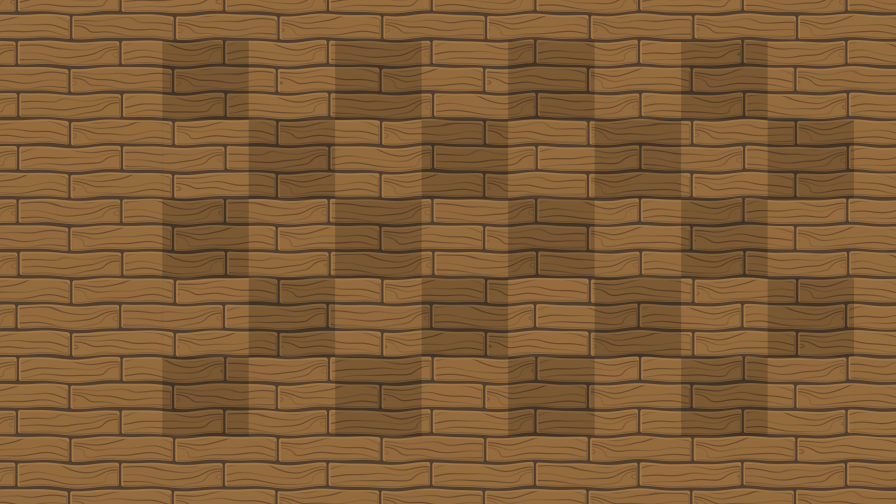
This texture is drawn by a WebGL 1 fragment shader. Its source:

```glsl
precision highp float;
// Staggered wooden planks, 19.1 courses tall, under a checkerboard of shade.
// Each plank is a rounded box with wavy edges; its grain is drawn as contour
// lines of a height field that has a knot at one end of the plank.
uniform vec2 u_resolution;

const float COURSES = 19.1;     // plank rows over the canvas height
const float PLANK_WIDTH = 3.93; // in units of one row

float hash(vec2 p) {
  return fract(sin(dot(p, vec2(127.1, 311.7))) * 43758.55);
}

// Exact pixel coverage of a line with half width w at signed distance d
float stroke(float d, float w, float px) {
  return clamp((d + w) / px + 0.5, 0.0, 1.0) - clamp((d - w) / px + 0.5, 0.0, 1.0);
}

float roundedBox(vec2 p, vec2 halfSize, float radius) {
  vec2 q = abs(p) - halfSize + radius;
  return length(max(q, 0.0)) + min(max(q.x, q.y), 0.0) - radius;
}

// Height field of the grain: long waves, an end knot and an arch at the top
float grainField(vec2 p, float seed) {
  vec2 knot = (p - vec2(0.12, 0.5)) / vec2(0.62, 0.24);
  vec2 arch = (p - vec2(2.5 + 0.5 * seed, 0.02)) / vec2(0.9, 0.3);
  return 4.4 * p.y + 0.3 * sin(1.5 * p.x + 6.0 * seed) + 0.12 * sin(3.7 * p.x + 4.0 * p.y)
    + 1.9 * exp(-dot(knot, knot)) + 1.1 * exp(-dot(arch, arch)) + 0.4 * seed;
}

void main() {
  // Row units, measured from the top left
  vec2 p = vec2(gl_FragCoord.x, u_resolution.y - gl_FragCoord.y) / u_resolution.y * COURSES;
  float px = COURSES / u_resolution.y;
  p.y -= 0.53;

  // Find the plank; odd rows are shifted by half a plank
  float wavyY = p.y + 0.035 * sin(p.x * 1.6) + 0.02 * sin(p.x * 3.1 + 2.0);
  float row = floor(wavyY);
  float odd = mod(row, 2.0);
  float along = p.x - mix(2.65, 0.66, odd) + 0.1 * (hash(vec2(row, 3.0)) - 0.5);
  float column = floor(along / PLANK_WIDTH);
  float seed = hash(vec2(column, row));
  vec2 local = vec2(along - column * PLANK_WIDTH, wavyY - row);

  // Plank outline, slightly tilted and bowed
  vec2 centered = local - vec2(0.5 * PLANK_WIDTH, 0.48);
  centered.y += 0.018 * (seed - 0.5) * centered.x + 0.012 * sin(2.0 * centered.x + 6.3 * seed);
  float edge = roundedBox(centered, vec2(0.5 * PLANK_WIDTH - 0.04, 0.445), 0.09);
  float inside = clamp(0.5 - edge / px, 0.0, 1.0);

  // Grain lines, with even width from the slope of the field
  vec2 g = vec2(mix(local.x, PLANK_WIDTH - local.x, odd), local.y);
  float f = grainField(g, seed);
  vec2 slope = vec2(grainField(g + vec2(0.01, 0.0), seed) - f,
                    grainField(g + vec2(0.0, 0.01), seed) - f) / 0.01;
  float lineDistance = (fract(f) - 0.5) / max(length(slope), 1.5);
  float fade = 0.65 + 0.35 * sin(1.3 * g.x + 2.4 * floor(f) + 6.0 * seed);
  float grain = stroke(lineDistance, 0.024, px) * fade * smoothstep(0.0, 0.12, -edge);

  // Wood, grain, lit upper left rim, shaded lower rim
  vec3 wood = vec3(0.58, 0.42, 0.24) * (0.985 + 0.03 * seed);
  wood = mix(wood, vec3(0.41, 0.29, 0.18), grain);
  float rim = stroke(edge + 0.045, 0.025, px);
  float lit = max(step(centered.y, -0.3), step(centered.x, 0.12 - 0.5 * PLANK_WIDTH));
  wood = mix(wood, vec3(0.67, 0.51, 0.32), 0.55 * rim * lit);
  wood = mix(wood, vec3(0.43, 0.31, 0.20), 0.5 * rim * (1.0 - lit));
  vec3 color = mix(vec3(0.31, 0.24, 0.18), wood, inside);

  // Shade checkerboard: 8 by 5 cells, each three rows tall
  vec2 cell = (p - vec2(6.146, 1.0)) / vec2(3.278, 3.0);
  vec2 cellPx = px / vec2(3.278, 3.0);
  vec2 wave = abs(fract(cell * 0.5) - 0.5) * 2.0 - 0.5;
  vec2 side = clamp(wave / cellPx, -0.5, 0.5);
  // Shift the triangle wave by half a cell so its sign flips at cell borders
  vec2 shifted = abs(fract(cell * 0.5 + 0.25) - 0.5) * 2.0 - 0.5;
  side = clamp(shifted / cellPx, -0.5, 0.5);
  float checker = 0.5 + 2.0 * side.x * side.y;
  vec2 border = clamp(0.5 + (vec2(4.0, 2.5) - abs(cell - vec2(4.0, 2.5))) / cellPx, 0.0, 1.0);
  color *= 1.0 - 0.18 * checker * border.x * border.y;

  gl_FragColor = vec4(color, 1.0);
}
```
